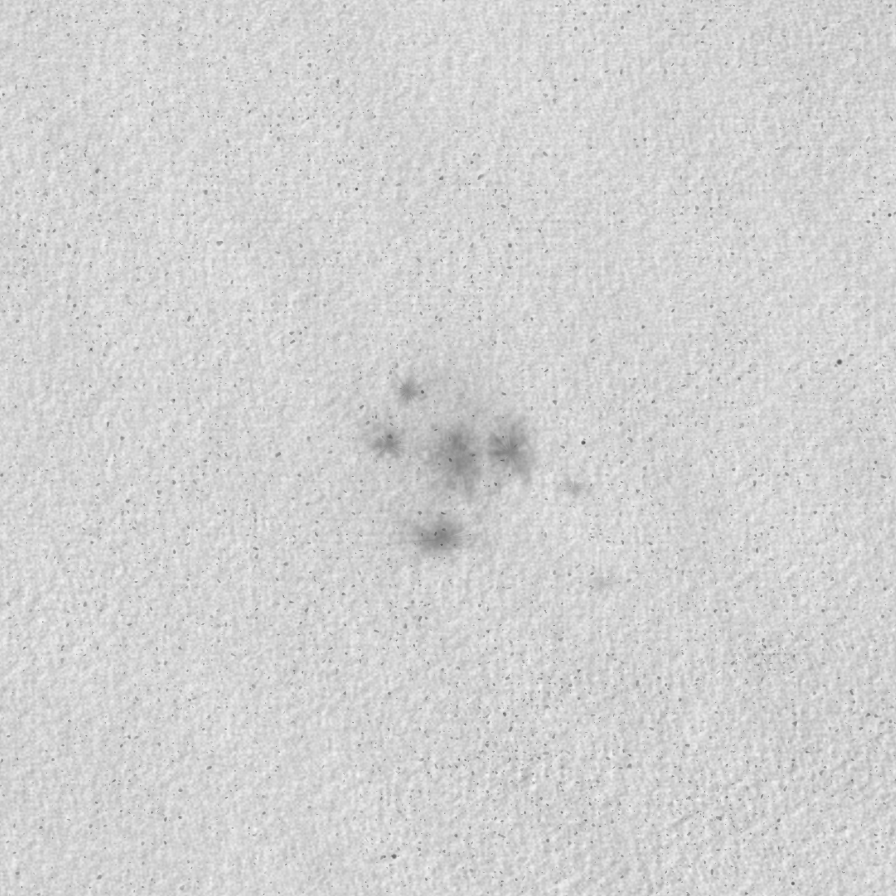
Give the GLSL for this texture, as a WebGL 2 fragment shader.

```glsl
#version 300 es
precision highp float;
// Pale, finely pitted ground seen from above, with soft dark deposits near its middle.
// Relief is the slope of layered value noise; specks are warped grid dots;
// deposits are ragged radial falloffs with plumes drifting to the upper left.
uniform vec2 u_resolution;
out vec4 fragColor;

float hash(vec2 p) {
    return fract(sin(dot(p, vec2(127.1, 311.7))) * 43758.5453);
}

float noise(vec2 p) {
    vec2 i = floor(p), f = fract(p);
    f = f * f * (3.0 - 2.0 * f);
    return mix(mix(hash(i), hash(i + vec2(1, 0)), f.x),
               mix(hash(i + vec2(0, 1)), hash(i + vec2(1, 1)), f.x), f.y);
}

float fbm(vec2 p) {
    float sum = 0.0, amp = 0.5;
    for (int i = 0; i < 4; i++) {
        sum += amp * noise(p);
        p = mat2(1.6, 1.2, -1.2, 1.6) * p + 7.3;
        amp *= 0.5;
    }
    return sum;
}

float height(vec2 p) {
    vec2 q = mat2(0.6, 0.8, -0.8, 0.6) * p;
    return 0.5 * noise(q * vec2(75, 100)) + 0.5 * noise(q * vec2(140, 180) + 31.0)
         + 0.3 * noise(q * 290.0 + 73.0);
}

// One ragged dot per grid cell, kept only where its hash is below the density
float specks(vec2 p, float cells, float density) {
    p += 0.5 * vec2(noise(p * 170.0), noise(p * 170.0 + 57.0)) / cells;
    vec2 id = floor(p * cells), f = fract(p * cells);
    vec2 spot = 0.3 + 0.4 * vec2(hash(id + 3.7), hash(id + 9.2));
    float size = mix(0.12, 0.3, hash(id + 17.4));
    float dotMask = 1.0 - smoothstep(size * 0.3, size + 0.08, length(f - spot));
    return dotMask * step(hash(id + 41.0), density) * (0.3 + 0.7 * hash(id + 5.0));
}

// Soft ragged patch whose reach varies with direction, giving faint rays
float blot(vec2 p, vec2 center, vec2 radius, float seed) {
    vec2 d = (p - center) / radius;
    float len = length(d);
    vec2 dir = d / max(len, 1e-4);
    float reach = 0.5 + 0.5 * noise(dir * 2.0 + seed) + 0.5 * noise(dir * 7.0 + seed);
    float wobble = 0.6 + 0.8 * noise(p * 120.0 + seed);
    return exp(-pow(len * wobble / reach, 1.7));
}

// One-sided smear along a wind direction, widening as it fades
float plume(vec2 p, vec2 source, vec2 wind, float reach, float width) {
    vec2 d = p - source;
    wind = normalize(wind);
    float along = dot(d, wind);
    float across = dot(d, vec2(-wind.y, wind.x)) / (width + 0.2 * max(along, 0.0));
    float streak = 0.6 + 0.8 * noise(vec2(across * 4.0, along * 18.0));
    return smoothstep(-0.02, 0.015, along) * exp(-max(along, 0.0) / reach - across * across) * streak;
}

float patchAt(vec2 p, vec2 center, vec2 size) {
    vec2 d = (p - center) / size;
    return exp(-dot(d, d));
}

void main() {
    vec2 p = gl_FragCoord.xy / u_resolution;

    // Rougher ground toward the lower right and along the right edge
    float rough = 0.65 * smoothstep(0.4, 0.1, p.y) * smoothstep(0.2, 0.75, p.x)
                + 0.4 * smoothstep(0.75, 0.98, p.x) * smoothstep(0.35, 0.6, fbm(p * 6.0))
                + 0.3 * patchAt(p, vec2(0.04, 0.36), vec2(0.08, 0.15));
    float clusters = patchAt(p, vec2(0.853, 0.267), vec2(0.04, 0.017))
                   + 0.6 * patchAt(p, vec2(0.62, 0.23), vec2(0.035, 0.025))
                   + 0.6 * patchAt(p, vec2(0.585, 0.165), vec2(0.035, 0.03))
                   + 0.5 * patchAt(p, vec2(0.8, 0.09), vec2(0.07, 0.05))
                   + 0.35 * patchAt(p, vec2(0.81, 0.61), vec2(0.025, 0.05));

    // Dark deposits and their plumes
    float stain = 0.25 * blot(p, vec2(0.455, 0.564), vec2(0.013, 0.012), 2.0)
                + 0.22 * blot(p, vec2(0.434, 0.503), vec2(0.018, 0.012), 5.0)
                + 0.23 * blot(p, vec2(0.514, 0.484), vec2(0.025, 0.03), 8.0)
                + 0.12 * blot(p, vec2(0.511, 0.510), vec2(0.013), 12.0)
                + 0.27 * blot(p, vec2(0.570, 0.494), vec2(0.021, 0.022), 15.0)
                + 0.23 * blot(p, vec2(0.494, 0.398), vec2(0.032, 0.017), 21.0)
                + 0.17 * blot(p, vec2(0.640, 0.456), vec2(0.012, 0.008), 26.0)
                + 0.13 * blot(p, vec2(0.675, 0.349), vec2(0.010, 0.009), 31.0)
                + 0.10 * plume(p, vec2(0.568, 0.503), vec2(-0.55, 0.83), 0.08, 0.016)
                + 0.10 * plume(p, vec2(0.430, 0.506), vec2(-0.6, 0.8), 0.04, 0.016)
                + 0.13 * plume(p, vec2(0.490, 0.400), vec2(-0.75, 0.65), 0.045, 0.022)
                + 0.045 * patchAt(p, vec2(0.49, 0.52), vec2(0.075, 0.085));

    // Broad tone with faint streaks running to the lower right
    vec2 along = mat2(0.6, 0.8, -0.8, 0.6) * p;
    float tone = 0.832 + 0.06 * (fbm(along * vec2(5, 16)) - 0.47) - 0.014 * rough;

    // Relief lit from the upper left plus fine grain, muted under the deposits
    vec2 lightStep = vec2(-0.0015, 0.001);
    float slope = height(p - lightStep) - height(p + lightStep);
    float relief = slope * (0.17 + 0.09 * rough + 0.06 * clusters) + 0.085 * (noise(p * 400.0) - 0.5);
    tone += relief * (1.0 - 1.8 * min(stain, 0.35));

    // Scattered pits, denser in rough ground
    float density = 0.06 + 0.12 * smoothstep(0.4, 0.65, fbm(p * 9.0 + 4.0)) + 0.1 * rough + 0.4 * clusters;
    float pits = 0.27 * specks(p, 120.0, density) + 0.2 * specks(p + 0.37, 185.0, density * 0.8);
    tone -= pits + stain + 0.025 * clusters;

    // A few larger isolated stones
    vec3 stones[6] = vec3[6](vec3(0.937, 0.596, 0.0045), vec3(0.993, 0.76, 0.003), vec3(0.44, 0.044, 0.004),
        vec3(0.398, 0.789, 0.0025), vec3(0.885, 0.014, 0.003), vec3(0.651, 0.506, 0.0035));
    for (int i = 0; i < 6; i++)
        tone -= 0.45 * (1.0 - smoothstep(0.2, 1.0, length(p - stones[i].xy) / stones[i].z));
    fragColor = vec4(vec3(clamp(tone, 0.08, 0.97)), 1.0);
}
```
